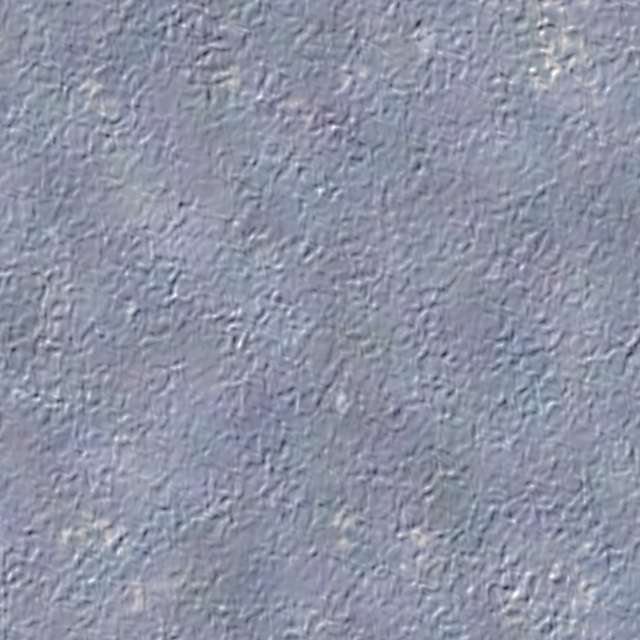
A WebGL 2 fragment shader for this texture:

```glsl
#version 300 es
precision highp float;
// Rough blue-grey plaster: a warped noise height field of short crumbs is
// embossed by light from the upper left, then tinted with soft blotches
// of violet, green and ochre and strewn with a few pale chips.
uniform vec2 u_resolution;
out vec4 fragColor;

const vec3 PLASTER = vec3(0.556, 0.577, 0.651);
const vec3 CHIP = vec3(0.76, 0.78, 0.83);
const vec3 WORN = vec3(0.80, 0.78, 0.78);
const vec2 LIGHT = vec2(-0.6, 0.8);
const float RIDGE_ANGLE = 0.92;

float hash(vec2 p) {
    return fract(sin(dot(p, vec2(127.1, 311.7))) * 43758.5453);
}

// Dot product of a random unit gradient at a lattice corner with the offset.
float corner(vec2 cell, vec2 offset) {
    float angle = 6.2832 * hash(cell);
    return dot(vec2(cos(angle), sin(angle)), offset);
}

// Gradient noise, roughly -0.7 to 0.7.
float noise(vec2 p) {
    vec2 i = floor(p), f = fract(p);
    vec2 w = f * f * f * (f * (f * 6.0 - 15.0) + 10.0);
    vec2 e = vec2(1.0, 0.0);
    float low = mix(corner(i, f), corner(i + e.xy, f - e.xy), w.x);
    float high = mix(corner(i + e.yx, f - e.yx), corner(i + e.xx, f - e.xx), w.x);
    return mix(low, high, w.y);
}

// Two octaves of soft blotches.
float blotch(vec2 p, float scale, vec2 seed) {
    return noise(p * scale + seed) + 0.6 * noise(p * scale * 2.3 + seed.yx);
}

vec2 rotate(vec2 p, float angle) {
    float c = cos(angle), s = sin(angle);
    return vec2(c * p.x + s * p.y, c * p.y - s * p.x);
}

// Short, crumbly ridges running along RIDGE_ANGLE.
float height(vec2 p) {
    vec2 bend = vec2(noise(p * 34.0 + 3.7), noise(p * 34.0 + 41.3));
    vec2 q = rotate(p + 0.009 * bend, RIDGE_ANGLE);
    float coarse = noise(q * vec2(58.0, 72.0));
    float fine = noise(rotate(q, 0.5) * vec2(98.0, 116.0) + 17.0);
    return coarse + 0.6 * fine;
}

// Height difference across a step along the light; steep slopes stand out.
float emboss(vec2 p, float stepSize) {
    vec2 d = LIGHT * stepSize;
    float slope = height(p - d) - height(p + d);
    return slope * (0.65 + 0.7 * abs(slope));
}

// Coverage of sparse ragged chips scattered one per chosen grid cell.
float chips(vec2 p, float cells, float chance) {
    vec2 g = p * cells;
    float ragged = 0.07 * noise(p * 85.0);
    float cover = 0.0;
    for (int y = -1; y <= 1; y++) {
        for (int x = -1; x <= 1; x++) {
            vec2 cell = floor(g) + vec2(x, y);
            vec2 center = cell + 0.2 + 0.6 * vec2(hash(cell + 5.3), hash(cell + 9.1));
            vec2 d = rotate(g - center, 0.6 + 1.2 * hash(cell + 2.9));
            float radius = mix(0.04, 0.11, hash(cell + 7.7));
            float dist = length(d * vec2(0.6, 1.3)) - radius + ragged;
            float present = step(hash(cell + 13.7), chance);
            cover = max(cover, present * (1.0 - smoothstep(-0.06, 0.03, dist)));
        }
    }
    return cover;
}

// Worn pale areas, mostly near the top and bottom borders.
float worn(vec2 p, float border) {
    float area = smoothstep(0.38, 0.8, blotch(p, 6.0, vec2(8.2, 31.5)) + 0.38 * border);
    return area * smoothstep(-0.25, 0.35, noise(p * 40.0 + 6.0));
}

// Local strength of the relief: smooth spots between rough ones.
float roughness(vec2 p) {
    float regions = 0.6 * blotch(p, 5.0, vec2(14.0, 2.0));
    float spots = 0.9 * noise(p * 17.0 + 33.0);
    return clamp(1.0 + regions + spots, 0.35, 1.9);
}

void main() {
    vec2 uv = gl_FragCoord.xy / u_resolution;
    vec2 p = gl_FragCoord.xy / min(u_resolution.x, u_resolution.y);

    float relief = 0.17 * roughness(p) * emboss(p, 0.0036);

    // Soft unevenness in brightness and tint
    float mottle = 0.06 * blotch(p, 7.0, vec2(51.0, 23.0))
                 + 0.05 * blotch(p, 2.6, vec2(5.0, 83.0))
                 + 0.03 * noise(p * 30.0 + 61.0);
    float violet = blotch(p, 9.0, vec2(27.0, 64.0));
    float warm = blotch(p, 8.0, vec2(73.0, 19.0));
    vec3 tint = 0.032 * violet * vec3(0.7, -0.6, 0.5)
              + 0.036 * warm * vec3(0.6, 0.1, -0.8);

    vec3 color = PLASTER + tint + mottle;
    float wear = worn(p, smoothstep(0.3, 0.5, abs(uv.y - 0.5)));
    color = mix(color, WORN, 0.75 * wear);
    color = mix(color, CHIP, 0.75 * chips(p, 7.0, 0.09));
    color += relief * (1.0 + 0.4 * wear) * vec3(1.0, 1.0, 0.96);
    fragColor = vec4(clamp(color, 0.0, 1.0), 1.0);
}
```
